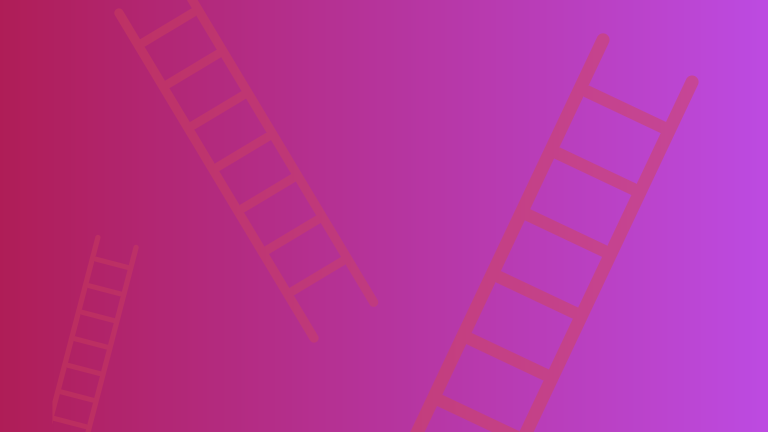
Give the GLSL for this background, as a Shadertoy shader.

```glsl
// Three translucent ladders leaning over a crimson to violet gradient.
// Each ladder is one distance function in its own frame, where the gap
// between the rails is one unit; rungs are repeated by rounding.
#define CRIMSON vec3(0.687, 0.115, 0.340)
#define VIOLET vec3(0.740, 0.292, 0.885)
#define LADDER_COLOR vec3(0.815, 0.270, 0.345)
#define RAIL_LENGTH 5.45
#define RAIL_RADIUS 0.066
#define RUNG_RADIUS 0.063
#define RUNG_COUNT 7.0
#define RUNG_FIRST 0.543
#define RUNG_STEP 0.695
#define CLIP_LEFT 0.1215

// Signed distance to a ladder hanging from the middle of its top end.
float ladderDistance(vec2 p, vec2 top, float tilt, float size) {
    vec2 across = vec2(cos(tilt), sin(tilt));
    vec2 along = vec2(across.y, -across.x);
    vec2 q = vec2(dot(p - top, across), dot(p - top, along)) / size;

    // Two rails with round ends, mirrored about the axis
    vec2 toRail = vec2(abs(q.x) - 0.5, q.y - clamp(q.y, 0.0, RAIL_LENGTH));
    float rails = length(toRail) - RAIL_RADIUS;

    // Nearest rung, spanning between the rails
    float index = clamp(round((q.y - RUNG_FIRST) / RUNG_STEP), 0.0, RUNG_COUNT - 1.0);
    float offset = abs(q.y - RUNG_FIRST - index * RUNG_STEP);
    float rung = max(offset - RUNG_RADIUS, abs(q.x) - 0.5);

    return min(rails, rung) * size;
}

// Antialiased coverage of a signed distance, one pixel wide.
float coverage(float d) {
    return clamp(0.5 - d * iResolution.y, 0.0, 1.0);
}

void mainImage(out vec4 fragColor, in vec2 fragCoord) {
    vec2 p = fragCoord / iResolution.y;

    // Horizontal gradient
    vec3 color = mix(CRIMSON, VIOLET, fragCoord.x / iResolution.x);

    // Large, middle and small ladder; the small one is cut at its left
    float large = ladderDistance(p, vec2(1.499, 0.859), -0.442, 0.228);
    float middle = ladderDistance(p, vec2(0.3444, 1.0113), 0.5405, 0.161);
    float small = ladderDistance(p, vec2(0.2708, 0.4387), -0.2546, 0.0914);
    small = max(small, CLIP_LEFT - p.x);

    color = mix(color, LADDER_COLOR, 0.50 * coverage(large));
    color = mix(color, LADDER_COLOR, 0.40 * coverage(middle));
    color = mix(color, LADDER_COLOR, 0.35 * coverage(small));

    fragColor = vec4(color, 1.0);
}
```
